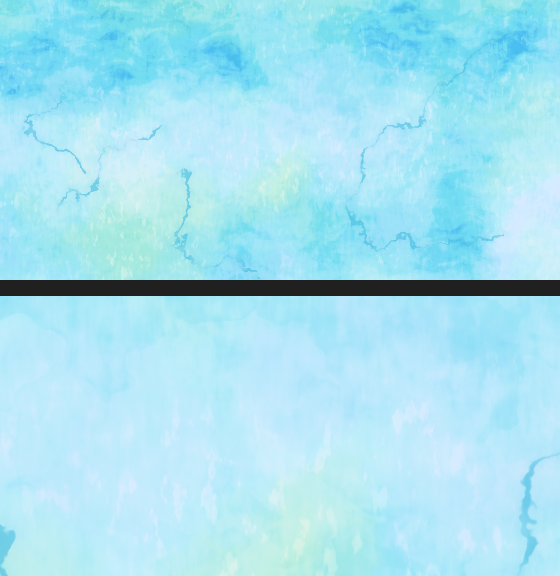
Top, the full canvas; bottom, a detail of the centre.
A Shadertoy shader for this background:

```glsl
const vec3 PAPER = vec3(0.83, 0.94, 0.99);
const vec3 PALE = vec3(0.73, 0.93, 0.98);
const vec3 SKY = vec3(0.60, 0.90, 0.965);
const vec3 CYAN = vec3(0.45, 0.865, 0.95);
const vec3 BLUE = vec3(0.29, 0.75, 0.94);
const vec3 VEIN = vec3(0.27, 0.74, 0.88);

vec2 gradientAt(ivec2 cell) {
    uvec2 q = uvec2(cell) * uvec2(1597334673u, 3812015801u);
    uint h = (q.x ^ q.y) * 1597334673u;
    h = (h ^ (h >> 15)) * 2246822519u;
    float angle = float(h >> 16) * 6.2832 / 65536.0;
    return vec2(cos(angle), sin(angle));
}

float gradientNoise(vec2 p) {
    ivec2 i = ivec2(floor(p));
    vec2 f = fract(p);
    vec2 u = f * f * f * (f * (f * 6.0 - 15.0) + 10.0);
    float a = dot(gradientAt(i), f);
    float b = dot(gradientAt(i + ivec2(1, 0)), f - vec2(1, 0));
    float c = dot(gradientAt(i + ivec2(0, 1)), f - vec2(0, 1));
    float d = dot(gradientAt(i + ivec2(1, 1)), f - vec2(1, 1));
    return 1.4 * mix(mix(a, b, u.x), mix(c, d, u.x), u.y);
}

float fbm(vec2 p, int octaves) {
    float sum = 0.0, amplitude = 0.6;
    for (int i = 0; i < octaves; i++) {
        sum += amplitude * gradientNoise(p);
        p = p * 2.03 + vec2(17.3, 9.1);
        amplitude *= 0.55;
    }
    return sum;
}

vec2 warp(vec2 p, float scale, float amount, int octaves) {
    return p + amount * vec2(fbm(p * scale, octaves), fbm(p * scale + 41.7, octaves));
}

float blot(vec2 p, vec2 centre, float radius) {
    vec2 d = (p - centre) / radius;
    return exp(-dot(d, d));
}

float segmentDistance(vec2 p, vec2 a, vec2 b) {
    vec2 ab = b - a;
    return length(p - a - ab * clamp(dot(p - a, ab) / dot(ab, ab), 0.0, 1.0));
}

float pathDistance(vec2 p, vec2 path[4]) {
    float d = 1e3;
    for (int i = 0; i < 3; i++) d = min(d, segmentDistance(p, path[i], path[i + 1]));
    return d;
}

// Pigment amount: xy centre, z radius, w strength
float pigmentLayout(vec2 p) {
    vec4 blots[12] = vec4[12](
        vec4(0.74, 0.77, 0.16, 0.45), vec4(0.40, 0.85, 0.22, 0.27),
        vec4(0.10, 0.78, 0.16, 0.28), vec4(1.50, 0.88, 0.20, 0.32),
        vec4(1.85, 0.82, 0.13, 0.36), vec4(1.52, 0.43, 0.17, 0.22),
        vec4(1.23, 0.17, 0.14, 0.32), vec4(1.58, 0.15, 0.20, 0.36),
        vec4(0.78, 0.10, 0.22, 0.25), vec4(1.08, 0.52, 0.34, -0.18),
        vec4(0.46, 0.41, 0.20, -0.27), vec4(1.95, 0.14, 0.22, -0.30));
    float sum = 0.36 + 0.16 * smoothstep(0.5, 0.95, p.y);
    for (int i = 0; i < 12; i++) sum += blots[i].w * blot(p, blots[i].xy, blots[i].z);
    return sum;
}

float mintLayout(vec2 p) {
    return blot(p, vec2(0.48, 0.18), 0.22) + 0.8 * blot(p, vec2(0.97, 0.30), 0.18)
        + 0.6 * blot(p, vec2(1.78, 0.32), 0.15) + 0.6 * smoothstep(0.75, 1.0, p.y);
}

float veinDistance(vec2 p) {
    float d = pathDistance(p, vec2[4](vec2(1.80, 0.88), vec2(1.66, 0.76), vec2(1.49, 0.59), vec2(1.32, 0.48)));
    d = min(d, pathDistance(p, vec2[4](vec2(1.32, 0.48), vec2(1.23, 0.30), vec2(1.30, 0.14), vec2(1.80, 0.14))));
    d = min(d, pathDistance(p, vec2[4](vec2(0.69, 0.40), vec2(0.60, 0.13), vec2(0.70, 0.08), vec2(0.92, 0.03))));
    d = min(d, pathDistance(p, vec2[4](vec2(0.56, 0.52), vec2(0.37, 0.46), vec2(0.33, 0.33), vec2(0.22, 0.24))));
    return min(d, pathDistance(p, vec2[4](vec2(0.24, 0.70), vec2(0.10, 0.53), vec2(0.28, 0.45), vec2(0.30, 0.40))));
}

vec3 washColour(float depth) {
    vec3 colour = mix(PAPER, PALE, smoothstep(0.0, 0.28, depth));
    colour = mix(colour, SKY, smoothstep(0.24, 0.52, depth));
    colour = mix(colour, CYAN, smoothstep(0.50, 0.74, depth));
    return mix(colour, BLUE, smoothstep(0.74, 1.08, depth));
}

void mainImage(out vec4 fragColor, in vec2 fragCoord) {
    vec2 p = fragCoord / iResolution.xy * vec2(2.0, 1.0);

    // Broad washes with feathered edges
    vec2 flow = warp(warp(p, 3.0, 0.16, 4), 22.0, 0.035, 3);
    float depth = pigmentLayout(flow) + 0.30 * fbm(flow * 3.2, 4);

    // Horizontal dabs, strongest where pigment gathers
    float dabs = fbm(warp(p, 9.0, 0.04, 3) * vec2(9.0, 20.0) + 5.0, 5);
    depth += dabs * mix(0.12, 0.42, smoothstep(0.4, 0.8, depth));

    // Crisp drying edges
    float tide = fbm(warp(p, 6.0, 0.08, 4) * 4.0 + 23.0, 4);
    depth += 0.07 * (smoothstep(0.08, 0.12, tide) - smoothstep(0.12, 0.32, tide));

    // Vertical fibre and bare paper flecks
    float fibre = fbm(p * vec2(75.0, 24.0), 3);
    float bare = smoothstep(0.12, 0.42, fbm(p * vec2(42.0, 20.0) + 71.0, 4));
    depth += 0.10 * fibre - 0.20 * bare * smoothstep(-0.2, 0.3, fbm(p * 3.5 + 12.0, 2));

    vec3 colour = washColour(depth);

    // Mint and violet hue drift
    float hue = mintLayout(flow) + 0.9 * fbm(flow * 2.6 + 33.0, 4) - 0.12;
    colour += max(hue, 0.0) * vec3(0.035, 0.012, -0.09);
    colour += max(-hue, 0.0) * vec3(0.02, -0.05, 0.025);

    // Thin wandering veins with a soft bleed
    float d = veinDistance(warp(p, 7.0, 0.075, 5));
    float flowRate = smoothstep(-0.35, 0.3, fbm(p * 8.0 + 51.0, 3));
    float width = mix(0.002, 0.006, flowRate);
    float line = 1.0 - smoothstep(width * 0.4, width + 0.003, d);
    float bleed = exp(-d / 0.018) * 0.16;
    colour = mix(colour, VEIN, max(line * mix(0.25, 0.65, flowRate), bleed));

    fragColor = vec4(clamp(colour, 0.0, 1.0), 1.0);
}
```
